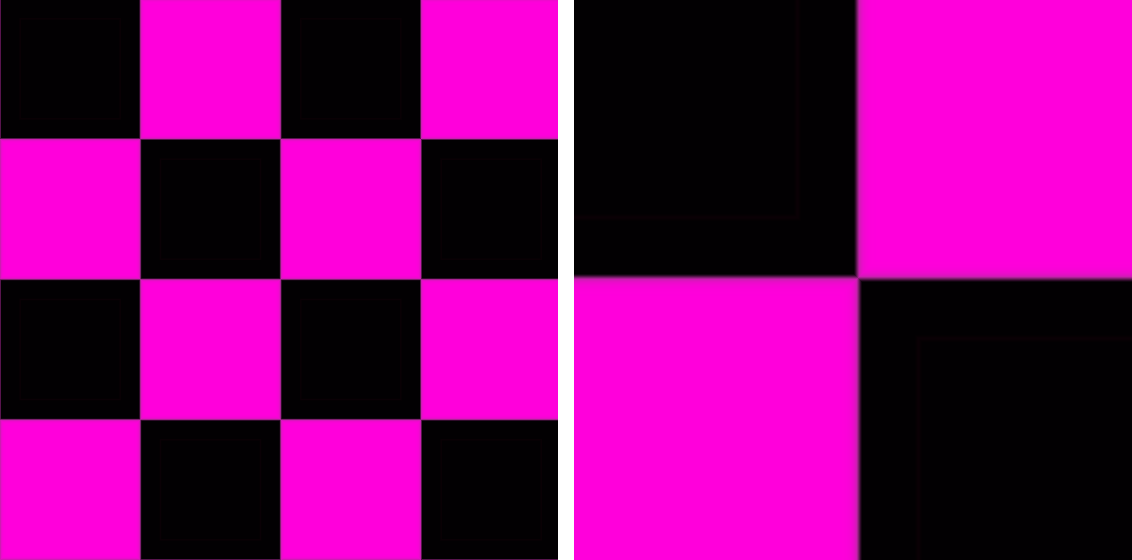
Left, the full canvas; right, a detail of the centre.
Reproduce this pattern procedurally as a WebGL 2 fragment shader.

```glsl
#version 300 es
precision highp float;
// Magenta and black checkerboard, four by four, with soft dulled seams.

uniform vec2 u_resolution;
out vec4 fragColor;

const float CELL = 0.2506;        // square side, in canvas heights
const float SEAM_FADE = 0.0022;   // reach of the dulled rim

const vec3 BLACK = vec3(0.006, 0.0, 0.006);
const vec3 MAGENTA = vec3(1.0, 0.0, 0.86);
const vec3 DULL_PINK = vec3(0.62, 0.22, 0.55);
const vec3 FAINT_RED = vec3(0.035, 0.0, 0.012);

// Distance to the nearest cell edge: positive in even cells, negative in odd.
float checkerDistance(vec2 p, float cell) {
    vec2 id = floor(p / cell);
    vec2 local = fract(p / cell);
    vec2 edge = min(local, 1.0 - local) * cell;
    float side = 1.0 - 2.0 * mod(id.x + id.y, 2.0);
    return side * min(edge.x, edge.y);
}

// Soft bump around a given distance.
float band(float d, float center, float width) {
    float t = (d - center) / width;
    return exp(-t * t);
}

vec3 checkerColor(float d, float pixel) {
    // Bright squares fade to a greyish pink along their rim.
    vec3 bright = mix(MAGENTA, DULL_PINK, 0.75 * exp(-max(d, 0.0) / SEAM_FADE));

    // Dark squares carry a barely visible inner outline.
    vec3 dark = BLACK + FAINT_RED * band(d, -0.036, 0.0015);

    // The seam bleeds slightly into the dark side.
    float blend = max(0.0028, pixel);
    return mix(dark, bright, smoothstep(-blend, 0.4 * blend, d));
}

void main() {
    vec2 p = gl_FragCoord.xy / u_resolution.y;
    float d = checkerDistance(p, CELL);
    fragColor = vec4(checkerColor(d, 1.0 / u_resolution.y), 1.0);
}
```
